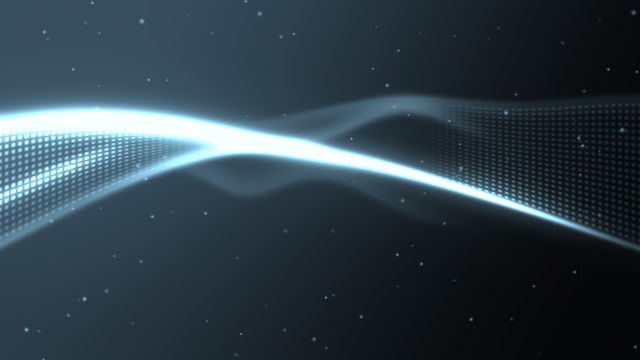
Write a Shadertoy shader that draws this background.

```glsl
#define SLATE vec3(0.215, 0.305, 0.365)
#define NIGHT vec3(0.022, 0.027, 0.032)
#define ICE vec3(0.62, 0.88, 1.0)
#define COLUMNS 96.0
#define LEFT_ROWS 18.0
#define RIGHT_ROWS 22.0
#define DUST_LAYERS 3
#define DUST_CHANCE 0.32
#define TAU 6.28319

float bump(float x, float center, float width) {
    float t = (x - center) / width;
    return exp(-t * t);
}

float hash(vec2 p) {
    vec3 q = fract(vec3(p.xyx) * 0.1031);
    q += dot(q, q.yzx + 33.33);
    return fract((q.x + q.y) * q.z);
}

// Curves: height of each fold along x
float ridgeCurve(float x) {
    return 0.667 + x * (0.202 + x * (-0.85 + x * 0.293)) - 0.014 * bump(x, 0.43, 0.13);
}

float hemCurve(float x) {
    return 0.32 + x * (0.904 + x * (0.289 - x * 2.156));
}

float veilCurve(float x) {
    return mix(0.65, 0.708, smoothstep(0.35, 0.6, x))
         + 0.018 * bump(x, 0.64, 0.08) + 0.02 * smoothstep(0.8, 1.0, x);
}

float wispCurve(float x) {
    return 0.55 - 0.38 * (x - 0.26) - 0.04 * bump(x, 0.38, 0.06) + 0.06 * bump(x, 0.52, 0.09);
}

// Soft line with a separate falloff below and above
float fold(float y, float center, float below, float above) {
    return bump(y, center, y < center ? below : above);
}

float band(float v) {
    return smoothstep(0.0, 0.06, v) * (1.0 - smoothstep(0.94, 1.0, v));
}

// Beads where columns cross the rows of a sheet
float beads(float x, float v, float rows) {
    float column = 0.5 + 0.5 * cos(TAU * x * COLUMNS);
    float row = 0.5 + 0.5 * cos(TAU * v * rows);
    return column * row;
}

float leftSheet(vec2 uv, float ridge, float hem) {
    float gap = max(ridge - hem, 0.01);
    float v = (uv.y - hem) / gap;
    float mesh = mix(0.25, beads(uv.x, v, LEFT_ROWS), smoothstep(0.08, 0.22, gap));
    float shade = 0.12 + 0.75 * smoothstep(0.55, 1.0, v) + 0.2 * bump(v, 0.45, 0.2);
    float body = band(v) * shade * (0.35 + 1.5 * mesh);
    float crease = fold(uv.y, 0.45 + uv.x * (0.9 - 0.7 * uv.x), 0.022, 0.018);
    crease *= 1.0 - smoothstep(0.08, 0.23, uv.x);
    return (body + crease * (0.4 + mesh)) * (1.0 - smoothstep(0.38, 0.5, uv.x));
}

float rightSheet(vec2 uv, float ridge, float veil) {
    float v = (uv.y - ridge) / max(veil - ridge, 0.01);
    float reach = smoothstep(0.64, 0.8, uv.x) * band(v);
    float light = 0.1 + 0.5 * exp(-5.0 * max(v, 0.0)) * (1.0 - smoothstep(0.75, 1.0, uv.x));
    return reach * light * (0.15 + 1.4 * beads(uv.x, v, RIGHT_ROWS));
}

// Hazy folds behind the ribbon
float smoke(vec2 uv, float ridge, float veil) {
    float x = uv.x;
    float upper = fold(uv.y, veil, 0.03, 0.012) * smoothstep(0.3, 0.6, x)
                * mix(0.2, 0.09, smoothstep(0.65, 0.85, x));
    float arch = fold(uv.y, 0.6 + 0.098 * bump(x, 0.635, 0.11), 0.018, 0.03);
    arch *= 0.24 * smoothstep(0.42, 0.56, x) * (1.0 - smoothstep(0.64, 0.8, x));
    float wisp = fold(uv.y, wispCurve(x), 0.018, 0.05) * smoothstep(0.2, 0.34, x);
    wisp *= 0.13 * (1.0 - smoothstep(0.5, 0.8, x));
    float haze = 0.05 * bump(uv.y, ridge, 0.13) * (1.0 - smoothstep(0.5, 1.0, x));
    return upper + arch + wisp + haze;
}

float dust(vec2 p) {
    float light = 0.0;
    for (int i = 0; i < DUST_LAYERS; i++) {
        float layer = float(i);
        vec2 q = p * (6.0 + 2.0 * layer) + 17.3 * layer;
        vec2 cell = floor(q);
        vec2 spot = 0.15 + 0.7 * vec2(hash(cell + 3.1), hash(cell + 8.7));
        float size = mix(0.018, 0.04, hash(cell + 21.0));
        float shine = mix(0.12, 0.6, hash(cell + 40.0));
        light += step(hash(cell), DUST_CHANCE) * shine * bump(length(fract(q) - spot), 0.0, size);
    }
    return light;
}

void mainImage(out vec4 fragColor, in vec2 fragCoord) {
    vec2 uv = fragCoord / iResolution.xy;
    float x = uv.x;
    float ridge = ridgeCurve(x), hem = hemCurve(x), veil = veilCurve(x);

    // Backdrop
    float lit = 1.0 - smoothstep(0.1, 1.05, x + 0.25 * (0.6 - uv.y));
    lit *= mix(0.75, 1.0, smoothstep(0.0, 0.6, uv.y));
    vec3 color = mix(NIGHT, SLATE, lit);

    // Bright edges of the ribbon
    float thick = mix(0.034, 0.009, smoothstep(0.15, 0.9, x));
    float power = mix(1.0, 1.7, smoothstep(0.0, 0.15, x)) * mix(1.0, 0.15, smoothstep(0.72, 1.0, x));
    float light = power * fold(uv.y, ridge - 0.3 * thick, thick, 0.6 * thick + 0.004);
    light += 0.15 * power * bump(uv.y, ridge, 0.045);
    light += mix(0.28, 1.1, smoothstep(0.1, 0.42, x)) * fold(uv.y, hem, 0.014, 0.024)
           * (1.0 - smoothstep(0.46, 0.54, x));

    // Sheets, haze and dust
    light += leftSheet(uv, ridge, hem) + rightSheet(uv, ridge, veil) + smoke(uv, ridge, veil);
    light += dust(vec2(x * iResolution.x / iResolution.y, uv.y));
    color += ICE * light;
    fragColor = vec4(min(color, vec3(0.97, 1.0, 1.0)), 1.0);
}
```
